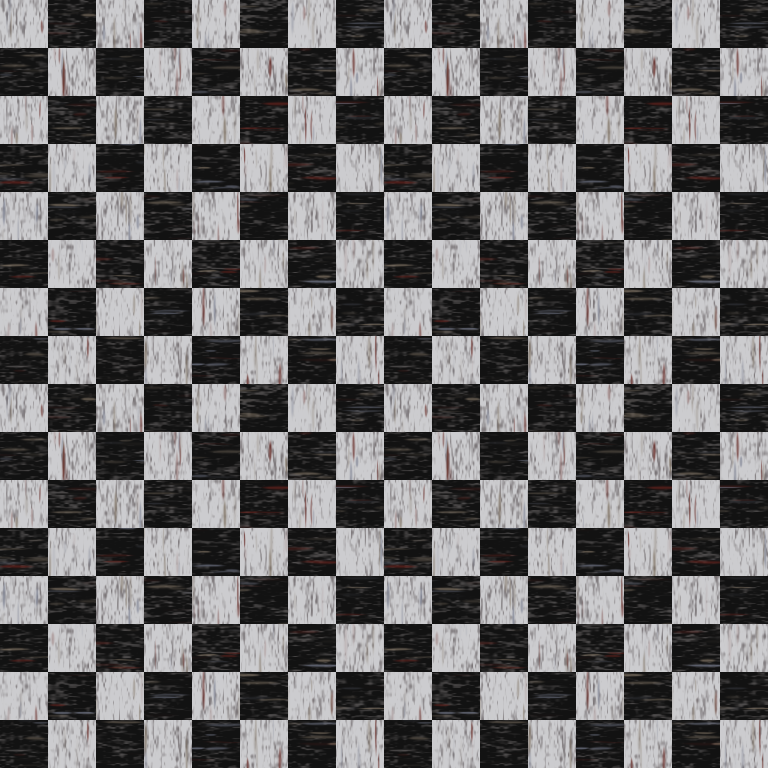
Write a WebGL 1 fragment shader that draws this pattern.

```glsl
precision highp float;
// Checkerboard of worn wood: pale tiles with upright grain, black tiles with level grain.

uniform vec2 u_resolution;

float hash(vec2 p) {
  return fract(sin(dot(p, vec2(12.9898, 78.233))) * 43758.5453);
}

float valueNoise(vec2 p) {
  vec2 i = floor(p);
  vec2 f = fract(p);
  f = f * f * (3.0 - 2.0 * f);
  float low = mix(hash(i), hash(i + vec2(1.0, 0.0)), f.x);
  float high = mix(hash(i + vec2(0.0, 1.0)), hash(i + vec2(1.0, 1.0)), f.x);
  return mix(low, high, f.y);
}

// Amount of worn fibre; g.x runs along the grain, g.y across it.
float fibreWear(vec2 g, vec2 seed) {
  float n = 0.36 * valueNoise(g * vec2(4.0, 25.0) + seed)
          + 0.40 * valueNoise(g * vec2(11.0, 31.0) + seed + 37.0)
          + 0.24 * valueNoise(g * vec2(2.0, 6.0) + seed + 71.0);
  return smoothstep(0.45, 0.92, n);
}

// Red, tan or bluish stain.
vec3 stainColor(float pick) {
  vec3 tint = mix(vec3(0.50, 0.45, 0.39), vec3(0.47, 0.49, 0.56), step(0.45, pick));
  return mix(tint, vec3(0.38, 0.13, 0.11), step(0.72, pick));
}

// Lays a few long, tapered stains over the surface.
vec3 addStains(vec3 surface, vec2 g, vec2 seed) {
  for (int i = 0; i < 7; i++) {
    vec2 key = seed + float(i) * vec2(3.17, 5.31);
    vec2 center = vec2(hash(key), hash(key + 1.3));
    float halfLength = mix(0.15, 0.55, hash(key + 2.6));
    float strength = hash(key + 3.9);
    float taper = max(0.0, 1.0 - abs(g.x - center.x) / halfLength);
    float bend = 0.02 * (valueNoise(vec2(g.x * 3.0, 0.0) + key) - 0.5);
    float width = mix(0.012, 0.034, hash(key + 5.2)) * sqrt(taper) + 0.004;
    float across = (g.y - center.y + bend) / width;
    float cover = exp(-across * across) * smoothstep(0.0, 0.6, taper);
    surface = mix(surface, stainColor(hash(key + 6.5)), 0.75 * cover * strength * strength);
  }
  return surface;
}

void main() {
  // Sixteen tiles each way; their wear recurs every eight.
  vec2 p = gl_FragCoord.xy / u_resolution * 16.0;
  vec2 cell = floor(p);
  vec2 local = fract(p);
  float pale = mod(cell.x + cell.y, 2.0);
  vec2 id = mod(cell, 8.0);
  vec2 seed = 50.0 * vec2(hash(id + 0.7), hash(id + 9.1));
  vec2 grain = mix(local, local.yx, pale);

  // Checker mask softened over one pixel at the tile edges.
  vec2 edge = clamp((0.5 - abs(local - 0.5)) * u_resolution / 8.0, 0.0, 1.0);
  float paleMask = 0.5 + (pale - 0.5) * edge.x * edge.y;

  // Wear darkens the pale wood and lightens the black wood.
  float wear = fibreWear(grain, seed);
  vec3 paleWood = mix(vec3(0.80, 0.80, 0.81), vec3(0.48, 0.46, 0.47), wear);
  vec3 blackWood = mix(vec3(0.07), vec3(0.31, 0.30, 0.30), wear);
  vec3 color = addStains(mix(blackWood, paleWood, paleMask), grain, seed);

  gl_FragColor = vec4(color, 1.0);
}
```
